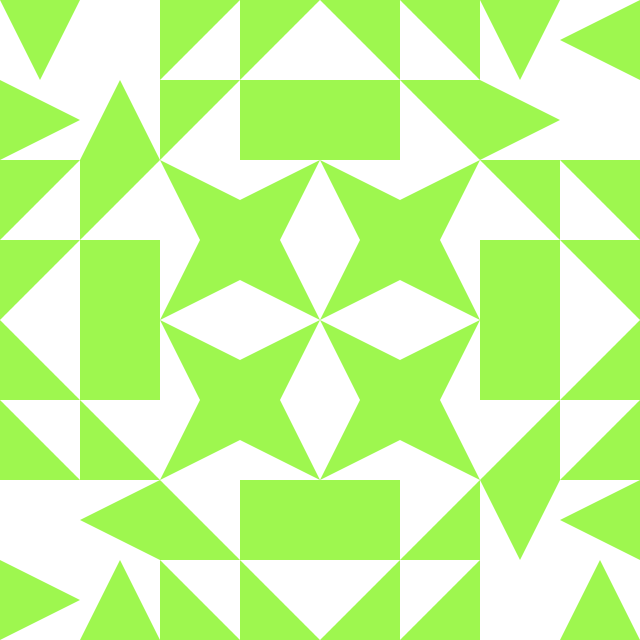
A WebGL 2 fragment shader for this pattern:

```glsl
#version 300 es
precision highp float;
// Draws a green and white quilt: four stars, a border of half squares and spiked corners.

uniform vec2 u_resolution;
out vec4 fragColor;

const vec3 GREEN = vec3(0.62, 0.97, 0.31);
const vec3 WHITE = vec3(1.0);
const float HALF_GRID = 4.0;   // cells from the centre to each side
const float STAR_BLOCK = 2.0;  // cells from the centre to the border
const float STAR_WAIST = 0.5;  // distance of a star's inner corners
const int SAMPLES = 4;         // antialiasing samples per axis

// Turns any quadrant onto the upper right one
vec2 foldByQuarterTurns(vec2 p) {
    if (p.x < 0.0) return p.y < 0.0 ? -p : vec2(p.y, -p.x);
    return p.y < 0.0 ? vec2(-p.y, p.x) : p;
}

// Four-pointed star with its tips on the corners of a square
bool inStar(vec2 p) {
    vec2 s = abs(p);
    vec2 limit = STAR_WAIST + (1.0 - STAR_WAIST) * s.yx;
    return s.x < limit.x && s.y < limit.y;
}

// Isosceles triangle: x runs from base to apex, y across
bool inSpike(vec2 p) {
    return abs(p.y - 0.5) < 0.5 * (1.0 - p.x);
}

// Three spikes and one empty cell
bool inCorner(vec2 cell, vec2 f) {
    if (cell.y < 1.0) return cell.x < 1.0 && inSpike(f);
    return cell.x < 1.0 ? inSpike(vec2(1.0 - f.y, f.x))
                        : inSpike(vec2(1.0 - f.x, f.y));
}

// Solid cells beside the axes, outward half squares elsewhere
bool inBorder(vec2 cell, vec2 f) {
    bool solid = min(cell.x, cell.y) < 1.0
              && max(cell.x, cell.y) < STAR_BLOCK + 1.0;
    return solid || f.x + f.y > 1.0;
}

bool inQuilt(vec2 p) {
    vec2 q = foldByQuarterTurns(p);
    vec2 cell = floor(q);
    vec2 f = fract(q);
    if (max(q.x, q.y) < STAR_BLOCK) return inStar(q - 0.5 * STAR_BLOCK);
    if (min(q.x, q.y) >= STAR_BLOCK) return inCorner(cell - STAR_BLOCK, f);
    return inBorder(cell, f);
}

void main() {
    float cellsPerPixel = 2.0 * HALF_GRID / min(u_resolution.x, u_resolution.y);
    vec2 centred = gl_FragCoord.xy - 0.5 * u_resolution;

    // Average a small grid of samples inside the pixel
    float coverage = 0.0;
    for (int j = 0; j < SAMPLES; j++) {
        for (int i = 0; i < SAMPLES; i++) {
            vec2 offset = (vec2(i, j) + 0.5) / float(SAMPLES) - 0.5;
            coverage += inQuilt((centred + offset) * cellsPerPixel) ? 1.0 : 0.0;
        }
    }
    coverage /= float(SAMPLES * SAMPLES);

    fragColor = vec4(mix(WHITE, GREEN, coverage), 1.0);
}
```
